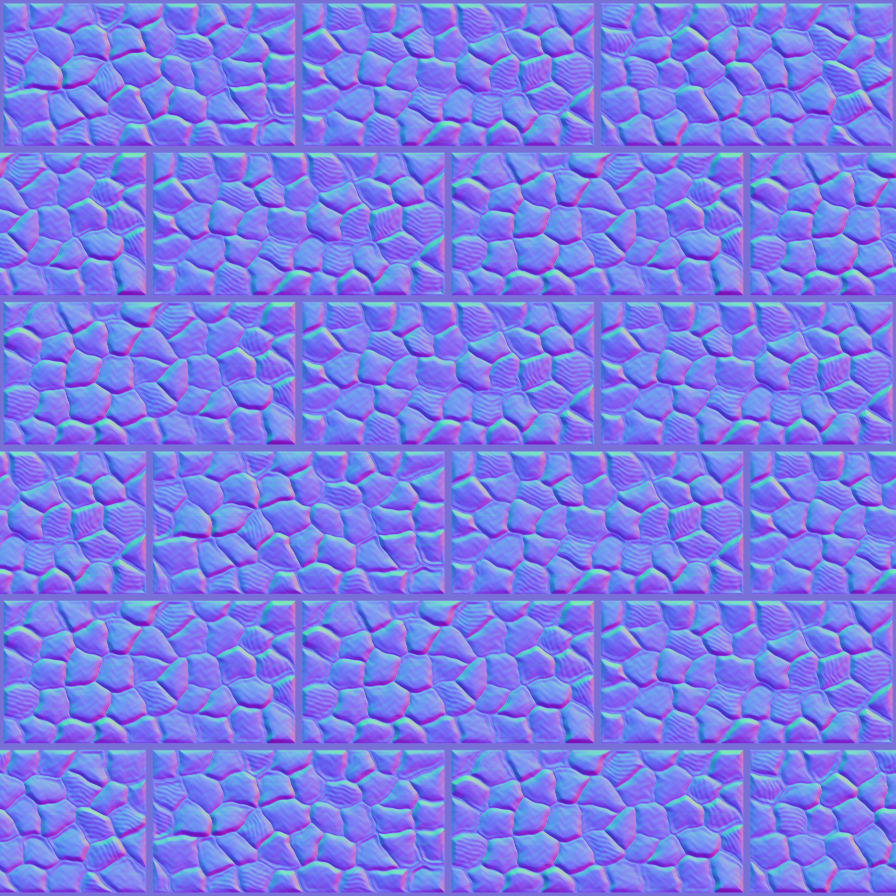
Write a WebGL 1 fragment shader that draws this texture map.

```glsl
precision highp float;
// Tangent-space normal map of pebble-faced blocks in running bond, 3 across and 6 down.
// Each block holds a 9 by 5 jittered cellular layout; distance to the cell borders
// gives rounded stones, and central differences of that height give the normal.

uniform vec2 u_resolution;

vec2 hash2(vec2 p) {
  return fract(sin(vec2(dot(p, vec2(127.1, 311.7)), dot(p, vec2(269.5, 183.3)))) * 4375.85);
}

float smoothMin(float a, float b, float k) {
  float t = max(k - abs(a - b), 0.0) / k;
  return min(a, b) - 0.25 * k * t * t;
}

// Stone centre; cells are clamped so that every centre lies within the block.
vec2 stoneCentre(vec2 cell, float seed) {
  cell = clamp(cell, vec2(0.0), vec2(8.0, 4.0));
  vec2 jitter = (hash2(cell + seed) - 0.5) * vec2(0.52, 0.68);
  float stagger = (mod(cell.y, 2.0) - 0.5) * 0.42;
  return cell + 0.5 + jitter + vec2(stagger, 0.0);
}

// Distance to the rim of a block that is 2 wide and 1 high.
float rimDistance(vec2 b) {
  vec2 d = min(b, vec2(2.0, 1.0) - b);
  return min(d.x, d.y);
}

float stoneHeight(vec2 b, float seed) {
  vec2 q = b * vec2(4.5, 5.0);
  q += 0.045 * sin(q.yx * vec2(5.3, 4.7) + seed) + 0.015 * sin(q.yx * 13.0 + seed * 2.0);
  vec2 base = floor(q);

  // Nearest centre
  vec2 centre = vec2(0.0);
  float nearest = 100.0;
  for (int j = -1; j <= 1; j++) {
    for (int i = -1; i <= 1; i++) {
      vec2 c = stoneCentre(base + vec2(float(i), float(j)), seed);
      float d = dot(c - q, c - q);
      if (d < nearest) { nearest = d; centre = c; }
    }
  }

  // Rounded distance to the borders with the neighbours
  float edge = (rimDistance(b) - 0.022) * 5.0;
  for (int j = -2; j <= 2; j++) {
    for (int i = -2; i <= 2; i++) {
      vec2 c = stoneCentre(base + vec2(float(i), float(j)), seed);
      vec2 across = c - centre;
      if (dot(across, across) > 0.0001) {
        float d = dot(0.5 * (c + centre) - q, normalize(across));
        edge = smoothMin(edge, d, 0.09);
      }
    }
  }
  edge = max(edge, 0.0);

  // Individual bulge, tilt and grain
  vec2 local = q - centre;
  vec2 shape = hash2(centre * 3.7 + seed);
  vec2 lean = hash2(centre * 5.1 + seed + 9.0) - 0.5;
  float top = smoothstep(0.0, 0.16, edge);
  float h = mix(0.10, 0.21, shape.x) * (1.0 - exp(-7.0 * edge));
  h += top * dot(lean * vec2(0.35, 0.5), local);
  float angle = 0.8 * (shape.y - 0.5) + step(0.5, shape.x) * 0.9;
  float across = dot(local, vec2(sin(angle), cos(angle)));
  float grain = sin(across * 42.0 + 2.0 * sin(local.x * 6.0 + seed));
  h += top * 0.0055 * step(0.78, shape.y) * grain;

  // Fine roughness
  h += 0.003 * sin(q.x * 17.0 + 2.0 * sin(q.y * 11.0));
  h += 0.003 * sin(q.y * 23.0 + 2.0 * sin(q.x * 14.0 + seed));
  return h;
}

void main() {
  // Running bond, measured in block heights
  vec2 p = gl_FragCoord.xy / u_resolution * 6.0;
  float row = floor(p.y);
  p.x += 1.0 - mod(row, 2.0);
  vec2 block = vec2(mod(floor(p.x * 0.5), 3.0), row);
  vec2 b = vec2(mod(p.x, 2.0), fract(p.y));
  float seed = 17.0 * (1.0 + floor(hash2(block + 2.3).x * 4.0));

  // Surface normal
  vec2 e = vec2(0.006, 0.0);
  vec2 slope = vec2(
    stoneHeight(b + e.xy, seed) - stoneHeight(b - e.xy, seed),
    stoneHeight(b + e.yx, seed) - stoneHeight(b - e.yx, seed)) / (10.0 * e.x);
  vec3 normal = normalize(vec3(-slope, 1.0));
  vec3 color = vec3(0.48, 0.49, 0.49) + normal * vec3(0.40, 0.48, 0.47);

  // Faint, patchy mesh of hairlines
  vec2 line = 1.0 - smoothstep(0.03, 0.11, abs(fract(b * 10.0) - 0.5));
  float patchy = 0.5 + 0.5 * sin(b.x * 7.0 + seed + 3.0 * sin(b.y * 6.0));
  color += patchy * (line.x * vec3(0.04, -0.02, -0.03) + line.y * vec3(-0.02, 0.05, -0.03));

  // Flat mortar joints
  float joint = 1.0 - smoothstep(0.014, 0.030, rimDistance(b));
  color = mix(color, vec3(0.47, 0.44, 0.84), joint);

  gl_FragColor = vec4(clamp(color, 0.0, 1.0), 1.0);
}
```
